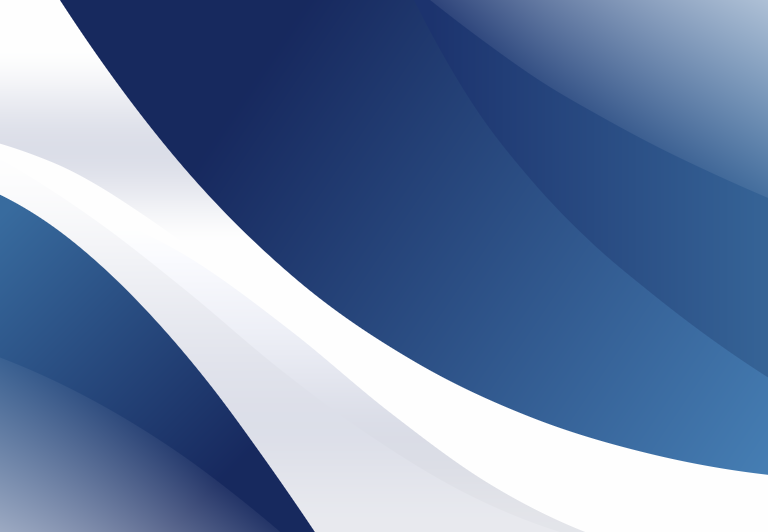
Give the GLSL for this background, as a Shadertoy shader.

```glsl
// Layered blue and silver wave panels sweeping diagonally across a white canvas.

const float ASPECT = 1.449;  // design width over height

// Seven evenly spaced edge heights per curve; spans hold first and last x.
const vec2 MAIN_SPAN = vec2(0.078, 1.0);
const float MAIN_EDGE[7] = float[7](1.0, 0.698, 0.4755, 0.321, 0.215, 0.147, 0.1075);
const vec2 BAND_SPAN = vec2(0.539, 1.0);
const float BAND_EDGE[7] = float[7](1.0, 0.804, 0.660, 0.545, 0.451, 0.366, 0.2906);
const vec2 GLOW_SPAN = vec2(0.560, 1.0);
const float GLOW_EDGE[7] = float[7](1.0, 0.919, 0.845, 0.783, 0.726, 0.675, 0.628);
const vec2 WHITE_SPAN = vec2(0.0, 0.260);
const float WHITE_EDGE[7] = float[7](0.730, 0.709, 0.683, 0.649, 0.609, 0.566, 0.519);
const vec2 SILVER_SPAN = vec2(0.0, 0.762);
const float SILVER_EDGE[7] = float[7](0.713, 0.608, 0.509, 0.3755, 0.2245, 0.0925, 0.0);
const vec2 FOLD_SPAN = vec2(0.0, 0.729);
const float FOLD_EDGE[7] = float[7](0.702, 0.589, 0.453, 0.306, 0.177, 0.072, 0.0);
const vec2 CORNER_SPAN = vec2(0.0, 0.410);
const float CORNER_EDGE[7] = float[7](0.634, 0.575, 0.494, 0.394, 0.277, 0.143, 0.0);
const vec2 MIST_SPAN = vec2(0.0, 0.365);
const float MIST_EDGE[7] = float[7](0.328, 0.291, 0.247, 0.196, 0.138, 0.072, 0.0);

const vec3 WHITE = vec3(0.998);
const vec3 SILVER = vec3(0.86, 0.87, 0.91);
const vec3 PALE_SILVER = vec3(0.91, 0.915, 0.935);
const vec3 NAVY = vec3(0.09, 0.16, 0.37);
const vec3 SKY_BLUE = vec3(0.27, 0.49, 0.70);
const vec3 BAND_DARK = vec3(0.11, 0.20, 0.43);
const vec3 BAND_LIGHT = vec3(0.21, 0.39, 0.59);
const vec3 CORNER_BLUE = vec3(0.22, 0.42, 0.62);
const vec3 MIST = vec3(0.95, 0.96, 0.98);

// Smooth spline through the knots; ends continue with quadratic phantom knots.
float curveHeight(float x, vec2 span, float k[7]) {
    float u = clamp(6.0 * (x - span.x) / (span.y - span.x), -0.5, 6.5);
    int i = int(clamp(floor(u), 0.0, 5.0));
    float t = u - float(i);
    float b = k[i];
    float c = k[i + 1];
    float a = i > 0 ? k[max(i - 1, 0)] : 3.0 * (k[0] - k[1]) + k[2];
    float d = i < 5 ? k[min(i + 2, 6)] : 3.0 * (k[6] - k[5]) + k[4];
    return b + 0.5 * t * (c - a + t * (2.0 * a - 5.0 * b + 4.0 * c - d
             + t * (3.0 * (b - c) + d - a)));
}

// Antialiased coverage of the positive side.
float coverage(float d) {
    float pixel = length(vec2(dFdx(d), dFdy(d)));
    return clamp(0.5 + d / max(pixel, 1e-6), 0.0, 1.0);
}

// Linear gradient position between two points.
float ramp(vec2 p, vec2 from, vec2 to) {
    vec2 scale = vec2(ASPECT, 1.0);
    vec2 axis = (to - from) * scale;
    return clamp(dot((p - from) * scale, axis) / dot(axis, axis), 0.0, 1.0);
}

void mainImage(out vec4 fragColor, in vec2 fragCoord) {
    vec2 p = fragCoord / iResolution.xy;

    // Signed heights above each edge
    float aboveMain = p.y - curveHeight(p.x, MAIN_SPAN, MAIN_EDGE);
    float aboveBand = p.y - curveHeight(p.x, BAND_SPAN, BAND_EDGE);
    float aboveGlow = p.y - curveHeight(p.x, GLOW_SPAN, GLOW_EDGE);
    float belowWhite = curveHeight(p.x, WHITE_SPAN, WHITE_EDGE) - p.y;
    float belowSilver = curveHeight(p.x, SILVER_SPAN, SILVER_EDGE) - p.y;
    float belowFold = curveHeight(p.x, FOLD_SPAN, FOLD_EDGE) - p.y;
    float belowCorner = curveHeight(p.x, CORNER_SPAN, CORNER_EDGE) - p.y;
    float belowMist = curveHeight(p.x, MIST_SPAN, MIST_EDGE) - p.y;

    // White ground with a soft grey crease, crossed by a white ribbon
    float crease = smoothstep(0.53, 0.717, p.y) * (1.0 - smoothstep(0.717, 0.92, p.y));
    vec3 color = mix(WHITE, SILVER, crease);
    color = mix(color, WHITE, coverage(belowWhite));

    // Silver ribbon with a lighter folded strip
    vec3 silver = mix(SILVER, WHITE, smoothstep(0.16, 0.76, p.y));
    silver = mix(PALE_SILVER, silver, smoothstep(0.0, 0.22, p.y));
    vec3 strip = min(silver + mix(-0.018, 0.03, smoothstep(0.1, 0.4, p.y)), WHITE);
    color = mix(color, strip, coverage(belowSilver));
    color = mix(color, silver, coverage(belowFold));

    // Lower left blue corner and its mist
    vec3 corner = mix(CORNER_BLUE, NAVY, ramp(p, vec2(0.0, 0.594), vec2(0.3125, 0.132)));
    float mist = clamp(0.06 + 1.6 * belowMist, 0.0, 1.0);
    corner = mix(corner, MIST, mist * coverage(belowMist));
    color = mix(color, corner, coverage(belowCorner));

    // Main blue panel, darker band and upper right glow
    vec3 panel = mix(NAVY, SKY_BLUE, ramp(p, vec2(0.3125, 0.811), vec2(1.0, 0.132)));
    vec3 band = mix(BAND_DARK, BAND_LIGHT, clamp((p.x - 0.56) / 0.44, 0.0, 1.0));
    float glow = clamp(0.08 + 1.5 * aboveGlow, 0.0, 1.0);
    band = mix(band, MIST, glow * coverage(aboveGlow));
    panel = mix(panel, band, coverage(aboveBand));
    color = mix(color, panel, coverage(aboveMain));

    fragColor = vec4(color, 1.0);
}
```
